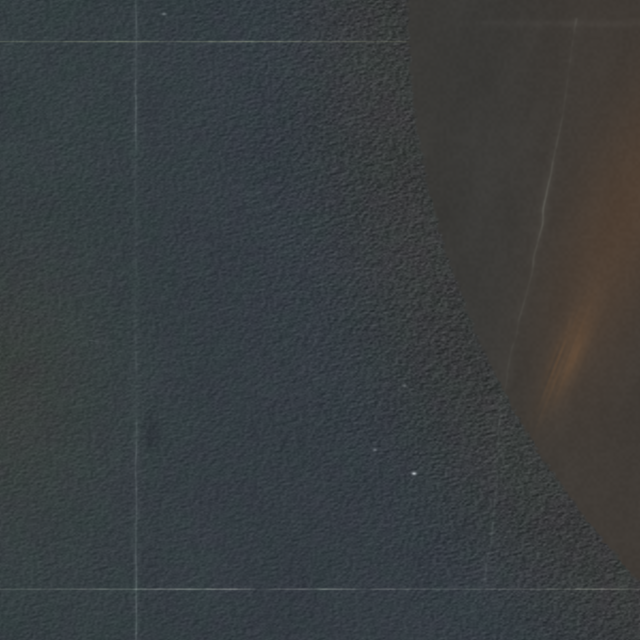
Write a Shadertoy shader that draws this texture.

```glsl
// A dark slate wall with fine speckled grain and thin worn joints, overlapped
// at the right by a smooth brown disc with a warm slanted glow and a long scratch.
// Layers: broad tints, value-noise grain, disc mask, then distance-based marks.

const vec2 DISC_CENTER = vec2(1.957, 1.0);
const float DISC_RADIUS = 1.32;

float hash(vec2 p) {
    vec3 q = fract(p.xyx * vec3(0.1031, 0.1030, 0.0973));
    q += dot(q, q.yzx + 33.33);
    return fract((q.x + q.y) * q.z);
}

float noise(vec2 p) {
    vec2 cell = floor(p), f = fract(p);
    f = f * f * (3.0 - 2.0 * f);
    return mix(mix(hash(cell), hash(cell + vec2(1, 0)), f.x),
               mix(hash(cell + vec2(0, 1)), hash(cell + vec2(1, 1)), f.x), f.y);
}

float fbm(vec2 p) {
    float sum = 0.0, gain = 0.5;
    for (int i = 0; i < 4; i++) {
        sum += gain * noise(p);
        p = mat2(1.6, 1.2, -1.2, 1.6) * p + 7.3;
        gain *= 0.5;
    }
    return sum;
}

// Difference of shifted noise gives a raised, side-lit grain.
float embossedGrain(vec2 p) {
    vec2 q = mat2(0.97, -0.24, 0.24, 0.97) * p * vec2(175.0, 270.0);
    float coarse = noise(q) - noise(q + vec2(0.4, -0.8));
    float fine = noise(p * vec2(300.0, 360.0) + 19.0) - 0.5;
    return 0.8 * coarse + 0.7 * fine;
}

float segmentDistance(vec2 p, vec2 a, vec2 b) {
    vec2 pa = p - a, ba = b - a;
    return length(pa - ba * clamp(dot(pa, ba) / dot(ba, ba), 0.0, 1.0));
}

float stroke(float dist, float width) {
    return exp(-dist * dist / (width * width));
}

// Soft ellipse whose long axis points along the given angle.
float glow(vec2 p, vec2 center, vec2 size, float angle) {
    float c = cos(angle), s = sin(angle);
    vec2 d = p - center;
    d = vec2(c * d.x + s * d.y, c * d.y - s * d.x) / size;
    return exp(-dot(d, d));
}

// Uneven presence of a worn line along its length.
float wear(float along, float seed) {
    float broad = noise(vec2(along * 11.0, seed));
    float chips = noise(vec2(along * 85.0, seed + 4.0));
    return smoothstep(0.15, 0.85, 0.6 * broad + 0.4 * chips);
}

vec3 slateColor(vec2 p, float discDistance) {
    vec3 color = mix(vec3(0.210, 0.247, 0.260), vec3(0.208, 0.238, 0.262),
                     smoothstep(0.1, 0.4, p.x));
    color = mix(color, vec3(0.226, 0.234, 0.234), smoothstep(0.25, 0.0, discDistance));
    color += vec3(0.022, 0.004, -0.016) * glow(p, vec2(0.0, 0.4), vec2(0.15, 0.22), 0.0);
    color -= 0.035 * glow(p, vec2(0.237, 0.323), vec2(0.013, 0.026), 0.0);
    color += 0.022 * (fbm(p * vec2(9.0, 12.0)) - 0.47);
    color += vec3(-0.008, 0.012, -0.004) * (noise(p * 38.0) - 0.5);
    float strength = mix(0.05, 0.085, smoothstep(0.4, 0.0, discDistance));
    return color + strength * embossedGrain(p);
}

vec3 discColor(vec2 p) {
    vec3 color = mix(vec3(0.232, 0.229, 0.219), vec3(0.250, 0.231, 0.212),
                     smoothstep(0.72, 0.95, p.x));
    color += vec3(0.060, 0.020, -0.008) * glow(p, vec2(0.985, 0.67), vec2(0.28, 0.085), 1.17);
    float fibres = 0.5 + noise(vec2(p.x * 230.0 - p.y * 90.0, p.y * 18.0));
    color += vec3(0.085, 0.045, 0.010) * fibres
           * glow(p, vec2(0.885, 0.437), vec2(0.085, 0.022), 1.17);
    color += 0.028 * (fbm(vec2(p.x * 24.0 - p.y * 6.0, p.y * 9.0)) - 0.47);
    color += 0.020 * stroke(p.y - 0.9635, 0.006) * smoothstep(0.66, 0.85, p.x);
    return color + 0.016 * (noise(p * 200.0) - 0.5);
}

float scratchMask(vec2 p) {
    vec2 path[9] = vec2[9](vec2(0.899, 0.97), vec2(0.879, 0.818), vec2(0.857, 0.715),
        vec2(0.846, 0.648), vec2(0.820, 0.531), vec2(0.794, 0.427),
        vec2(0.780, 0.350), vec2(0.777, 0.250), vec2(0.759, 0.095));
    float dist = 1.0;
    p.x += 0.004 * (noise(vec2(2.0, p.y * 40.0)) - 0.5);
    for (int i = 0; i < 8; i++) dist = min(dist, segmentDistance(p, path[i], path[i + 1]));
    float presence = 0.12 + 0.5 * wear(p.y, 3.0) + 0.5 * stroke(p.y - 0.68, 0.05);
    return presence * (stroke(dist, 0.0021) + 0.35 * stroke(dist, 0.008));
}

float fleck(vec2 p, vec2 center, float size) {
    return stroke(length((p - center) * vec2(0.7, 1.0)), size);
}

void mainImage(out vec4 fragColor, in vec2 fragCoord) {
    vec2 p = fragCoord / iResolution.xy;
    float discDistance = length(p - DISC_CENTER) - DISC_RADIUS;
    float edge = 0.003 + 0.75 / iResolution.y;
    float ragged = discDistance + 0.007 * (noise(p * 150.0) - 0.5);
    float disc = smoothstep(edge, -edge, ragged);
    vec3 color = mix(slateColor(p, discDistance), discColor(p), disc);

    // Worn joints
    float upper = stroke(p.y - 0.935, 0.0015) * (1.0 - disc) * (0.4 + 0.6 * wear(p.x, 5.0));
    float gaps = 1.0 - 0.8 * stroke(p.x - 0.405, 0.018) - 0.8 * stroke(p.x - 0.57, 0.022);
    float lower = stroke(p.y - 0.0794, 0.0015) * gaps * (0.35 + 0.65 * wear(p.x, 8.0));
    color += vec3(0.17, 0.17, 0.12) * upper + vec3(0.20, 0.20, 0.18) * lower;
    float drift = p.x - 0.2125 - 0.002 * (noise(vec2(1.0, p.y * 30.0)) - 0.5);
    float upright = stroke(drift, 0.0018) * wear(p.y, 9.0) + 0.25 * stroke(drift, 0.006);
    color += vec3(0.095, 0.10, 0.095) * upright * (0.5 + 0.5 * noise(vec2(6.0, p.y * 9.0)));

    // Long scratch, hairlines beside the upright joint, and pale flecks
    color += vec3(0.06, 0.066, 0.062) * scratchMask(p);
    float hairlines = stroke(segmentDistance(p, vec2(0.14, 0.468), vec2(0.21, 0.46)), 0.0013)
                    + stroke(segmentDistance(p, vec2(0.17, 0.512), vec2(0.21, 0.498)), 0.0013);
    color += 0.05 * hairlines * wear(p.x * 2.0, 2.0);
    color += 0.5 * fleck(p, vec2(0.647, 0.260), 0.0024) + 0.2 * fleck(p, vec2(0.586, 0.297), 0.0024)
           + 0.18 * fleck(p, vec2(0.632, 0.397), 0.0024) + 0.2 * fleck(p, vec2(0.2565, 0.978), 0.0024);
    fragColor = vec4(clamp(color, 0.0, 1.0), 1.0);
}
```
